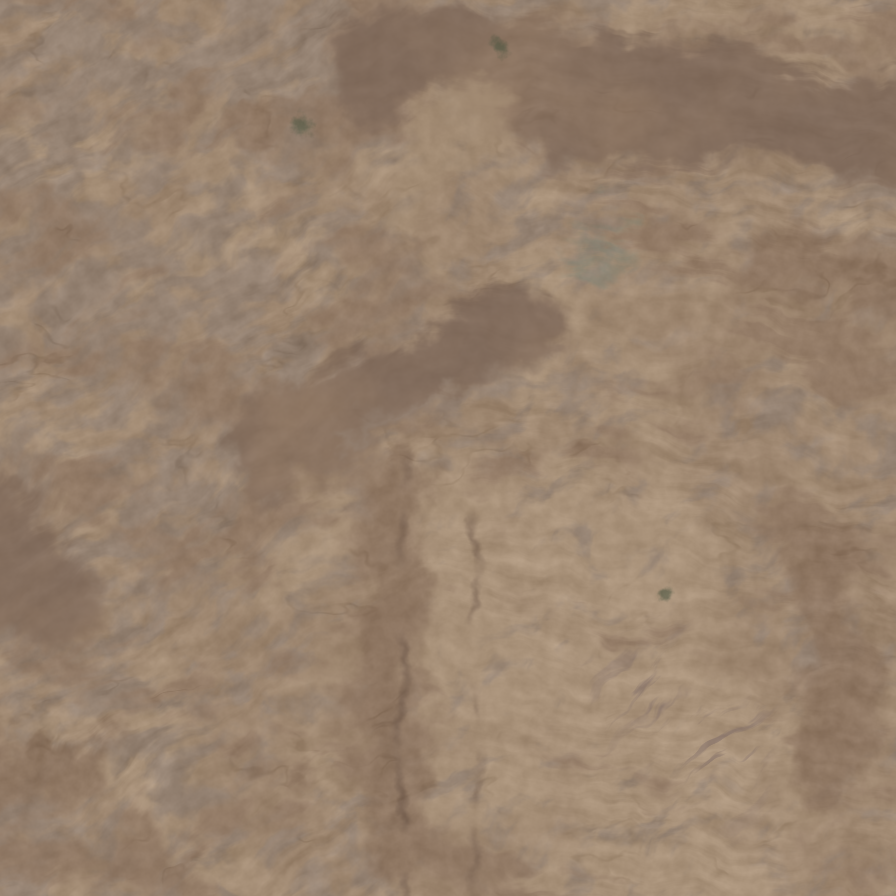
Give the GLSL for this texture, as a WebGL 2 fragment shader.

```glsl
#version 300 es
precision highp float;
// Aerial view of dry, eroded ground: pale sand, brown soil drifts, gullies and sparse shrubs.

uniform vec2 u_resolution;
out vec4 fragColor;

const vec3 PALE  = vec3(0.665, 0.575, 0.480);
const vec3 TAN   = vec3(0.615, 0.523, 0.434);
const vec3 GREY  = vec3(0.575, 0.505, 0.448);
const vec3 BROWN = vec3(0.562, 0.467, 0.388);
const vec3 DARK  = vec3(0.500, 0.415, 0.355);
const vec3 MAUVE = vec3(0.510, 0.435, 0.410);
const vec3 SHRUB = vec3(0.330, 0.350, 0.270);
const vec3 TEAL  = vec3(0.510, 0.520, 0.460);

const float WARP = 0.070;         // large bends of the drift outlines
const float FRAY = 0.016;         // small raggedness of the drift outlines
const float EDGE = 0.016;         // softness of the drift outlines
const float STREAK = 0.070;       // contrast of the layered streaks
const float GRAIN = 0.040;        // contrast of the fine grain
const float SHRUB_CELLS = 5.0;
const float SHRUB_CHANCE = 0.12;

vec2 hash2(vec2 cell) {
  vec3 h = fract(cell.xyx * vec3(0.1031, 0.1030, 0.0973));
  h += dot(h, h.yzx + 33.33);
  return fract((h.xx + h.yz) * h.zy);
}

float cornerSlope(vec2 cell, vec2 offset) {
  float angle = 6.2832 * hash2(cell).x;
  return dot(vec2(cos(angle), sin(angle)), offset);
}

float gradientNoise(vec2 p) {
  vec2 i = floor(p), f = fract(p), e = vec2(1.0, 0.0);
  vec2 u = f * f * f * (f * (f * 6.0 - 15.0) + 10.0);
  return mix(mix(cornerSlope(i, f), cornerSlope(i + e, f - e), u.x),
             mix(cornerSlope(i + e.yx, f - e.yx), cornerSlope(i + 1.0, f - 1.0), u.x), u.y);
}

float fbm(vec2 p) {
  float sum = 0.0, amp = 1.0;
  for (int i = 0; i < 4; i++) {
    sum += amp * gradientNoise(p);
    p = mat2(1.6, 1.2, -1.2, 1.6) * p + 7.3;
    amp *= 0.5;
  }
  return sum;
}

vec2 rotate(vec2 p, float a) {
  return vec2(cos(a) * p.x + sin(a) * p.y, cos(a) * p.y - sin(a) * p.x);
}

// Soft capsule from a to b
float drift(vec2 p, vec2 a, vec2 b, float radius, float soft) {
  vec2 ab = b - a;
  float t = clamp(dot(p - a, ab) / dot(ab, ab), 0.0, 1.0);
  return 1.0 - smoothstep(-soft, soft, length(p - a - t * ab) - radius);
}

// Thin broken crease running up the canvas
float gully(vec2 p, float x, float top, float width) {
  float wander = 0.020 * fbm(vec2(p.y * 9.0, x * 40.0)) + 0.007 * fbm(p * 38.0);
  float gaps = smoothstep(-0.3, 0.35, fbm(vec2(p.y * 14.0, x * 70.0)));
  return gaps * (1.0 - smoothstep(top - 0.06, top, p.y)) * (1.0 - smoothstep(0.0, width, abs(p.x - x - wander)));
}

float shrubs(vec2 p) {
  float cover = 0.0;
  vec2 home = floor(p * SHRUB_CELLS);
  for (int k = 0; k < 9; k++) {
    vec2 cell = home + vec2(k % 3, k / 3) - 1.0;
    vec2 seed = hash2(cell + 51.0);
    vec2 centre = (cell + 0.2 + 0.6 * hash2(cell + 9.0)) / SHRUB_CELLS;
    float d = length(p - centre) + 0.012 * fbm(p * 50.0);
    float radius = mix(0.008, 0.016, seed.y);
    cover = max(cover, step(seed.x, SHRUB_CHANCE) * (1.0 - smoothstep(0.1 * radius, 1.4 * radius, d)));
  }
  return cover;
}

void main() {
  vec2 p = gl_FragCoord.xy / u_resolution.y;
  vec2 w = p + WARP * vec2(fbm(p * 5.0), fbm(p * 5.0 + 17.0));
  vec2 v = p + 0.025 * vec2(fbm(p * 8.0 + 2.0), fbm(p * 8.0 + 23.0));

  // Pale and tan sand, with small grey blotches towards the upper left
  float plateau = drift(w, vec2(0.62, 0.32), vec2(0.76, 0.08), 0.16, 0.12);
  float upland = 1.0 - smoothstep(-0.25, 0.15, p.x - 0.55 * p.y - 0.12);
  vec3 color = mix(TAN, PALE, smoothstep(-0.35, 0.6, fbm(p * 9.0 + 3.0) + 0.55 * plateau));
  float mottle = fbm(rotate(v, 0.5) * vec2(20.0, 34.0)) + 0.5 * fbm(p * 7.0 + 40.0);
  color = mix(color, GREY, 0.85 * smoothstep(-0.25, 0.45, mottle + 0.35 * upland - 0.15 - 0.3 * plateau));

  // Layered streaks: slanted on the left, level on the right
  float slanted = fbm(rotate(v, 0.55) * vec2(14.0, 46.0));
  float level = fbm(rotate(v, -0.12) * vec2(11.0, 58.0) + 5.0);
  float streak = mix(slanted, level, smoothstep(0.35, 0.6, p.x));
  color += STREAK * streak * (0.8 + 0.7 * gradientNoise(p * 4.0 + 8.0));
  float stain = fbm(v * vec2(6.0, 11.0) + 31.0) + 0.45 * streak - 0.25 * plateau;
  color = mix(color, BROWN, 0.85 * smoothstep(0.0, 0.5, stain));

  // Brown soil drifts
  vec2 s = w + FRAY * vec2(fbm(p * 32.0), fbm(p * 32.0 + 11.0)) + vec2(0.0, 0.022 * streak);
  float dark = drift(s, vec2(0.43, 0.91), vec2(1.08, 0.84), 0.066, EDGE);
  dark = max(dark, drift(s, vec2(0.31, 0.49), vec2(0.58, 0.66), 0.050, EDGE));
  dark = max(dark, drift(s, vec2(-0.05, 0.37), vec2(0.03, 0.36), 0.085, 1.4 * EDGE));
  float brown = drift(s, vec2(-0.05, 0.13), vec2(0.09, 0.15), 0.045, EDGE);
  brown = max(brown, drift(s, vec2(0.93, 0.41), vec2(0.95, 0.08), 0.030, EDGE));
  brown = max(brown, drift(s, vec2(0.43, 0.47), vec2(0.45, 0.04), 0.030, EDGE));
  brown = max(brown, drift(s, vec2(0.84, 0.70), vec2(1.05, 0.66), 0.034, 1.5 * EDGE));
  color = mix(color, BROWN - 0.012 + 0.6 * STREAK * streak, 0.85 * brown);
  float depth = smoothstep(-0.5, 0.45, fbm(p * 5.0 + 12.0) + 0.15);
  color = mix(color, mix(BROWN, DARK, depth) + 0.3 * STREAK * streak, 0.92 * dark);

  // Bare pale mound and a grey wisp of silt
  color = mix(color, PALE - 0.025, 0.85 * drift(s, vec2(0.48, 0.80), vec2(0.53, 0.83), 0.036, EDGE));
  color = mix(color, GREY, 0.75 * drift(s, vec2(0.40, 0.52), vec2(0.68, 0.59), 0.006, 0.012));

  // Gullies, and fine rills on the lower slope
  float crease = max(gully(p, 0.45, 0.54, 0.009), 0.75 * gully(p, 0.53, 0.46, 0.008));
  color = mix(color, DARK - 0.04, 0.7 * crease);
  color += 0.025 * gully(p - vec2(0.013, 0.0), 0.45, 0.54, 0.013);
  float rill = fbm(rotate(v, 0.65) * vec2(12.0, 62.0) + 3.0);
  float rillArea = drift(w, vec2(0.70, 0.23), vec2(0.82, 0.16), 0.04, 0.06);
  color = mix(color, MAUVE, 0.7 * smoothstep(0.1, 0.5, rill) * rillArea);

  // Short cracks scattered over the sand
  float crack = 1.0 - smoothstep(0.0, 0.10, abs(fbm(rotate(v, 0.2) * vec2(9.0, 17.0) + 60.0)));
  color -= 0.035 * crack * smoothstep(0.1, 0.5, fbm(p * 11.0 + 70.0)) * (1.0 - 0.6 * dark);

  // Sparse growth and fine grain
  color = mix(color, TEAL, 0.6 * drift(s, vec2(0.64, 0.76), vec2(0.67, 0.755), 0.008, 0.013));
  color = mix(color, SHRUB, 0.7 * shrubs(p));
  color += GRAIN * fbm(p * 52.0) * (1.0 - 0.6 * dark);
  fragColor = vec4(color, 1.0);
}
```
